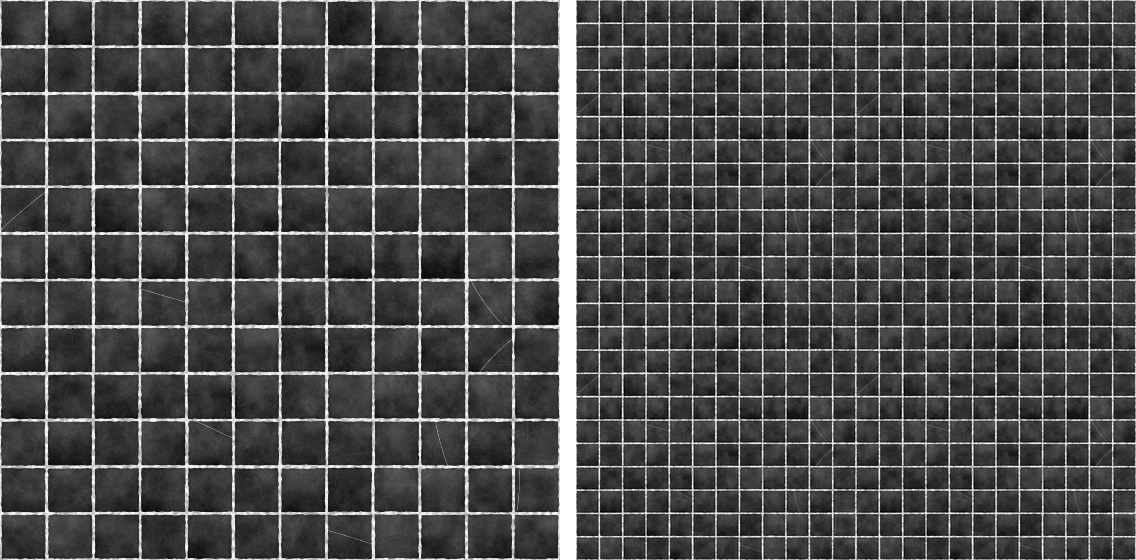
Left, the tile; right, the same tile 2 across and 2 down.
This pattern is drawn by a three.js fragment shader. Its source:

```glsl
// Worn slate tiles in a square grid with pale, uneven grout.
// Each tile is a rounded box with its own tone, shading, clouds and scratches;
// the rough edges and the grout use lattice and cellular noise that wraps.

varying vec2 vUv;

const float TILES = 12.0;          // repeats across and down
const float HALF_TILE = 0.469;     // half width of a tile, in cells
const float CORNER = 0.025;        // corner radius, in cells
const float EDGE_SOFT = 0.013;     // half width of the edge blend
const float EDGE_ROUGH = 0.030;    // depth of the chipped edge
const float SLATE = 0.207;         // mean tile brightness
const float TONE_SPREAD = 0.055;   // brightness change between tiles
const float CLOUD_DEPTH = 0.26;
const float GRAIN_DEPTH = 0.040;
const int SCRATCHES = 9;           // scratches per tile
const float SCRATCH_WIDTH = 0.016;
const float FAINT = 0.055;         // brightness of a common scratch
const float BRIGHT = 0.36;         // brightness of a rare deep scratch
const float DEEP_CHANCE = 0.007;
const float GROUT_DARK = 0.70;
const float GROUT_LIGHT = 0.95;
const float GROUT_GRAIN = 9.0;     // grains per cell
const float FREE_PERIOD = 512.0;   // lattice size for noise inside a tile

float hash(vec2 p) {
  vec3 q = fract(p.xyx * 0.1031);
  q += dot(q, q.yzx + 33.33);
  return fract((q.x + q.y) * q.z);
}

vec2 hash2(vec2 p) {
  return vec2(hash(p + 3.7), hash(p + 91.3));
}

// Value noise that wraps after a whole number of lattice steps.
float noise(vec2 p, float period) {
  vec2 i = mod(floor(p), period);
  vec2 j = mod(i + 1.0, period);
  vec2 f = fract(p);
  f = f * f * (3.0 - 2.0 * f);
  return mix(mix(hash(i), hash(vec2(j.x, i.y)), f.x),
             mix(hash(vec2(i.x, j.y)), hash(j), f.x), f.y);
}

float clouds(vec2 p) {
  float sum = 0.0, weight = 0.5;
  for (int i = 0; i < 5; i++) {
    sum += weight * noise(p, FREE_PERIOD);
    p = p * 2.0 + 11.0;
    weight *= 0.55;
  }
  return sum / 1.055;
}

// Distance to the nearest wrapped cell point.
float cellular(vec2 p, float period) {
  vec2 cell = floor(p);
  float nearest = 2.0;
  for (int y = -1; y <= 1; y++) {
    for (int x = -1; x <= 1; x++) {
      vec2 c = cell + vec2(float(x), float(y));
      nearest = min(nearest, length(c + hash2(mod(c, period)) - p));
    }
  }
  return nearest;
}

float roundedBox(vec2 p, float halfSize, float radius) {
  vec2 q = abs(p) - halfSize + radius;
  return length(max(q, 0.0)) + min(max(q.x, q.y), 0.0) - radius;
}

// Curved hairlines that fade in and out along their length.
float scratches(vec2 p, vec2 id) {
  float sum = 0.0;
  for (int i = 0; i < SCRATCHES; i++) {
    vec2 seed = id + 17.0 * float(i + 1);
    vec2 r = hash2(seed), s = hash2(seed + 231.0);
    float angle = 6.2832 * r.x;
    vec2 along = vec2(cos(angle), sin(angle));
    float t = dot(p, along);
    float side = dot(p, vec2(-along.y, along.x));
    float d = abs(side - (r.y - 0.5) * 0.9 + (s.x - 0.5) * 0.5 * t * t);
    float line = 1.0 - smoothstep(0.0, SCRATCH_WIDTH, d);
    float deep = step(1.0 - DEEP_CHANCE, hash(seed + 57.0));
    float reach = 1.0 - smoothstep(0.1, 0.35, abs(t - (s.y - 0.5) * 0.6));
    float broken = 0.6 + 0.4 * noise(vec2(t * 12.0 + 40.0, float(i)), FREE_PERIOD);
    sum += line * broken * mix(FAINT * s.y * reach, BRIGHT, deep);
  }
  return sum;
}

float slate(vec2 p, vec2 id, float d) {
  vec2 tone = hash2(id + 5.0), slope = hash2(id + 61.0);
  vec2 q = p + 1.0 + floor(hash2(id + 29.0) * 60.0);
  float shade = SLATE + TONE_SPREAD * (tone.x - 0.5);
  shade += p.y * mix(0.03, 0.15, slope.y) + p.x * (slope.x - 0.5) * 0.07;
  shade += CLOUD_DEPTH * (clouds(q * 2.3) - 0.5);
  shade += 0.035 * tone.y * (noise(q * vec2(9.0, 1.3), FREE_PERIOD) - 0.5);
  shade += GRAIN_DEPTH * (noise(q * 31.0, FREE_PERIOD * 8.0) - 0.5);
  shade -= 0.035 * smoothstep(-0.07, 0.0, d);
  return max(shade, 0.06) + scratches(p, id);
}

void main() {
  vec2 grid = vUv * TILES;
  vec2 id = mod(floor(grid), TILES);
  vec2 p = fract(grid) - 0.5;

  // Tile outline, slightly shifted and chipped
  float rough = 0.6 * noise(grid * 11.0, TILES * 11.0) + 0.4 * noise(grid * 23.0, TILES * 23.0);
  vec2 shift = (hash2(id + 143.0) - 0.5) * 0.012;
  float d = roundedBox(p - shift, HALF_TILE, CORNER) + EDGE_ROUGH * (rough - 0.5);

  // Mottled grout
  float grain = cellular(grid * GROUT_GRAIN, TILES * GROUT_GRAIN);
  float speck = noise(grid * 25.0, TILES * 25.0);
  float grout = mix(GROUT_LIGHT, GROUT_DARK, smoothstep(0.2, 0.9, grain));
  grout += 0.12 * (speck - 0.5);

  float shade = mix(slate(p, id, d), grout, smoothstep(-EDGE_SOFT, EDGE_SOFT, d));
  gl_FragColor = vec4(vec3(shade), 1.0);
}
```
